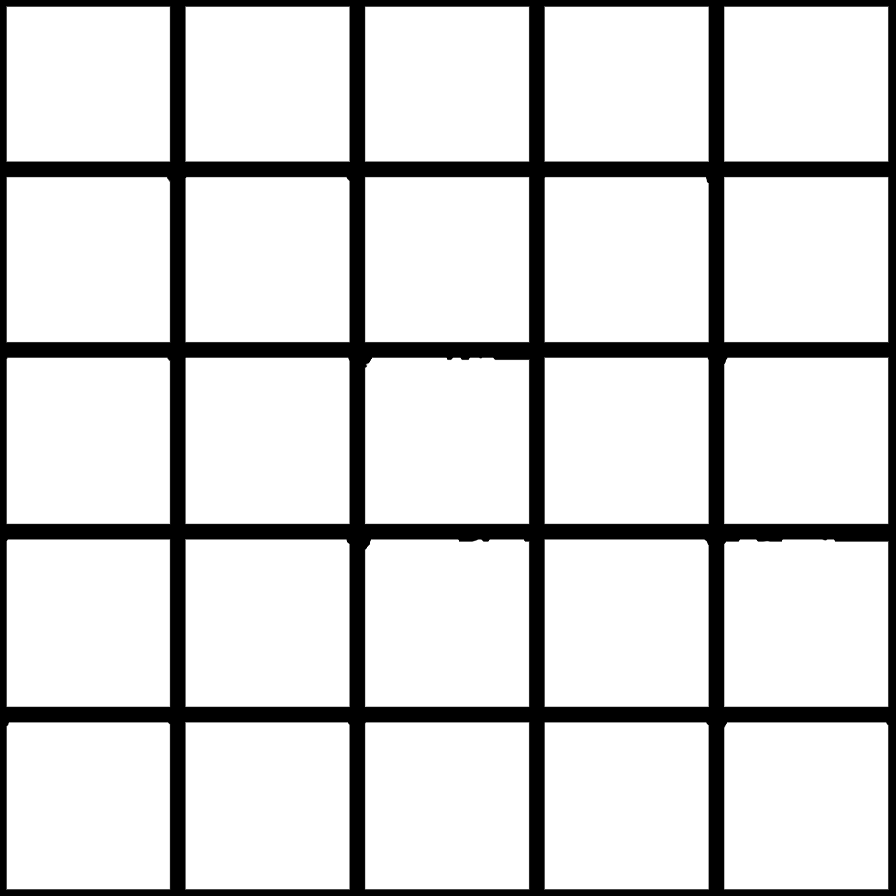
Give the GLSL for this pattern, as a three.js fragment shader.

```glsl
// Five by five white panes parted by thick black bars and a thin outer frame.
// Bars are distances to the nearest grid line; hashes and gradient noise add
// ragged slivers under some horizontal bars and small chips at the crossings.

varying vec2 vUv;

const vec3 PAPER = vec3(1.0);
const vec3 INK = vec3(0.0);
const float BAR_HALF = 0.0087;
const float FRAME = 0.0075;
const float SLIVER_DEPTH = 0.0024;
const float SOFT = 0.0009;

float hash(vec2 p) {
  return fract(sin(dot(p, vec2(127.1, 311.7))) * 43758.5);
}

vec2 gradient(vec2 cell) {
  float angle = 6.2832 * hash(cell);
  return vec2(cos(angle), sin(angle));
}

float gradientNoise(vec2 p) {
  vec2 i = floor(p);
  vec2 f = p - i;
  vec2 u = f * f * f * (f * (f * 6.0 - 15.0) + 10.0);
  vec2 e = vec2(0.0, 1.0);
  float low = mix(dot(gradient(i), f),
                  dot(gradient(i + e.yx), f - e.yx), u.x);
  float high = mix(dot(gradient(i + e.xy), f - e.xy),
                   dot(gradient(i + e.yy), f - e.yy), u.x);
  return mix(low, high, u.y);
}

// Centres of the grid lines; the rows tighten slightly upwards.
float columnLine(float i) { return 0.2004 * i - 0.0020; }
float rowLine(float i) { return 0.2061 * i - 0.00065 * i * i - 0.0030; }

// 1 for the few panes whose top edge is worn.
float wornPane(float column, float row) {
  float even = 1.0 - mod(column, 2.0);
  float band = step(1.5, row) * step(row, 3.5);
  return even * band * step(1.5, column) * step(column + row, 6.5);
}

// Depth of the broken sliver, denser towards the right of the pane.
float sliverDepth(float x, float across, float row) {
  float n = gradientNoise(vec2(x * 16.0, row * 3.7))
          + 0.35 * gradientNoise(vec2(x * 75.0, row * 5.3))
          + 0.8 * (across - 0.6);
  return SLIVER_DEPTH * smoothstep(-0.03, 0.03, n);
}

// Slanted chip filling the corner below a crossing.
float chipDistance(vec2 gap, float size, float roughness) {
  vec2 g = max(gap, 0.0);
  return g.x + 0.65 * g.y - size * (1.0 + 0.6 * roughness);
}

void main() {
  vec2 p = vUv;

  // Nearest grid lines and the pane this point is in
  float column = floor((p.x + 0.0020) / 0.2004 + 0.5);
  float row = clamp(floor((p.y + 0.0030) / 0.2037 + 0.5), 1.0, 4.0);
  vec2 offset = p - vec2(columnLine(column), rowLine(row));
  float pane = floor((p.x + 0.0020) / 0.2004);
  float across = (p.x - columnLine(pane)) / 0.2004;
  float below = step(offset.y, 0.0);
  float right = step(0.0, offset.x);
  float worn = wornPane(pane, row) * below;

  // Bars and frame
  vec2 bars = abs(offset) - BAR_HALF;
  vec2 border = min(p, 1.0 - p);
  float d = min(bars.x, bars.y - worn * sliverDepth(p.x, across, row));
  d = min(d, min(border.x, border.y) - FRAME);

  // Chips of varied size under the crossings
  float h = hash(vec2(column + 6.0 * right, row));
  float size = mix(0.0045 * h * h, 0.015 / max(column, 1.0), worn * right);
  float chip = chipDistance(bars, size, gradientNoise(p * 190.0));
  d = min(d, mix(1.0, chip, below));

  float ink = 1.0 - smoothstep(-SOFT, SOFT, d);
  gl_FragColor = vec4(mix(PAPER, INK, ink), 1.0);
}
```
